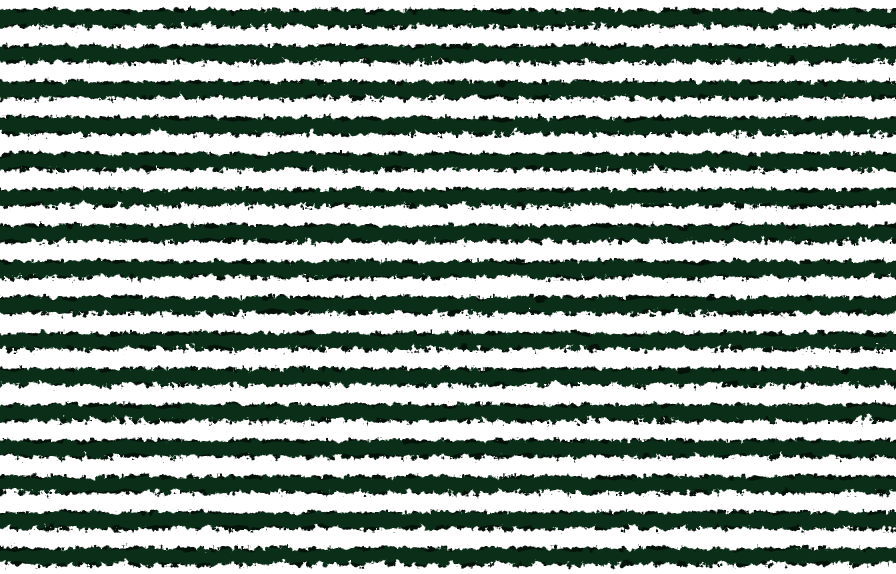
A Shadertoy shader for this pattern:

```glsl
#define STRIPES 16.0
#define HALF_WIDTH 0.225
#define CORE_HALF 0.200
#define ROUGH_TOP 0.19
#define ROUGH_BOTTOM 0.29
#define CHIP_SCALE 3.4
#define GRAIN_SCALE 8.5
#define WOBBLE 0.012
#define PAPER vec3(1.0)
#define GREEN vec3(0.04, 0.18, 0.09)
#define SHADOW vec3(0.02, 0.07, 0.04)

vec2 hash2(vec2 p) {
    vec3 q = fract(p.xyx * vec3(0.1031, 0.1030, 0.0973));
    q += dot(q, q.yzx + 33.33);
    return fract((q.xx + q.yz) * q.zy);
}

// Cellular noise with diamond-shaped distance, centred near zero
float chips(vec2 p) {
    vec2 cell = floor(p), local = fract(p);
    float nearest = 4.0;
    for (int j = -1; j <= 1; j++)
    for (int i = -1; i <= 1; i++) {
        vec2 neighbour = vec2(i, j);
        vec2 delta = abs(neighbour + hash2(cell + neighbour + 50.0) - local);
        nearest = min(nearest, delta.x + delta.y);
    }
    return nearest - 0.6;
}

// Slow drift of the stripe's centre line
float wobble(float x, float phase) {
    return WOBBLE * (sin(x * 1.7 + phase) + 0.6 * sin(x * 4.3 + phase * 2.7));
}

// Antialiased coverage of the inside of a signed field
float coverage(float d) {
    float w = max(fwidth(d), 0.0001);
    return clamp(0.5 - d / w, 0.0, 1.0);
}

void mainImage(out vec4 fragColor, in vec2 fragCoord) {
    // One unit is one stripe period
    vec2 p = fragCoord / iResolution.y * STRIPES;
    float stripe = floor(p.y);
    float phase = 6.2832 * hash2(vec2(stripe, 7.0)).x;
    float y = fract(p.y) - 0.5 - wobble(p.x, phase);

    // Torn outline: flatter above, longer teeth below
    float tear = 0.6 * chips(p * CHIP_SCALE) + 0.4 * chips(p * GRAIN_SCALE + 31.0);
    float roughness = mix(ROUGH_BOTTOM, ROUGH_TOP, smoothstep(-0.1, 0.1, y));
    float band = abs(y) - HALF_WIDTH + roughness * tear;

    // Dark patches along the rim, mostly on the lower side
    float patches = chips(p * vec2(2.0, 4.5) + 73.0);
    float core = abs(y + 0.008) - CORE_HALF + 0.18 * patches;

    vec3 ink = mix(SHADOW, GREEN, coverage(core));
    fragColor = vec4(mix(PAPER, ink, coverage(band)), 1.0);
}
```
